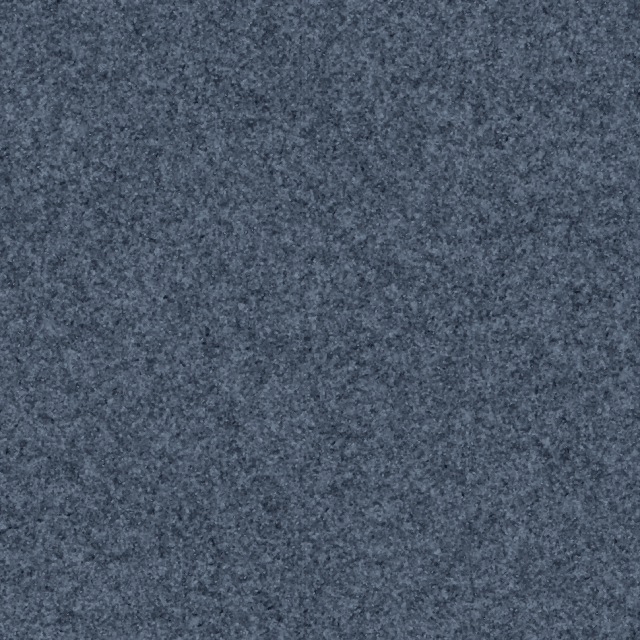
Give the GLSL for this texture, as a WebGL 2 fragment shader.

```glsl
#version 300 es
precision highp float;

#define FINE_CELLS 330.0
#define GRAIN_CELLS 190.0
#define CLUMP_CELLS 80.0
#define FINE_CONTRAST 0.31
#define GRAIN_CONTRAST 0.31
#define CLUMP_CONTRAST 0.17
#define BASE_TONE 0.37
#define SPARK_DENSITY 0.30
#define PIT_DENSITY 0.30
#define CHIP_DENSITY 0.11
#define DARK_SLATE vec3(0.20, 0.24, 0.30)
#define PALE_SLATE vec3(0.44, 0.50, 0.57)

uniform vec2 u_resolution;
out vec4 fragColor;

vec3 hash3(vec2 cell, float seed) {
    vec3 p = fract((cell.xyx + seed * 17.3) * vec3(0.1031, 0.1030, 0.0973));
    p += dot(p, p.yxz + 33.33);
    return fract((p.xxy + p.yzz) * p.zyx);
}

// Cellular grains: each has its own tone in -1..1, blended softly at the borders
float grains(vec2 p, float seed) {
    vec2 cell = floor(p);
    float toneSum = 0.0;
    float weightSum = 0.0;
    for (int y = -1; y <= 1; y++) {
        for (int x = -1; x <= 1; x++) {
            vec2 id = cell + vec2(x, y);
            vec3 h = hash3(id, seed);
            vec2 offset = id + h.xy - p;
            float weight = exp(-7.0 * dot(offset, offset));
            toneSum += weight * (2.0 * h.z - 1.0);
            weightSum += weight;
        }
    }
    return toneSum / weightSum;
}

// Scattered ellipses with random size and tilt; returns soft coverage
float flecks(vec2 p, float seed, float density, vec2 radii, float tilt, float spread) {
    vec2 cell = floor(p);
    float coverage = 0.0;
    for (int y = -1; y <= 1; y++) {
        for (int x = -1; x <= 1; x++) {
            vec2 id = cell + vec2(x, y);
            vec3 place = hash3(id, seed);
            vec3 form = hash3(id, seed + 5.0);
            float angle = tilt + spread * (form.x - 0.5);
            float c = cos(angle);
            float s = sin(angle);
            vec2 d = mat2(c, -s, s, c) * (p - id - place.xy);
            float dist = length(d / (radii * mix(0.65, 1.3, form.y)));
            float mask = 1.0 - smoothstep(0.5, 1.4, dist);
            float strength = step(place.z, density) * mix(0.4, 1.0, form.z);
            coverage = max(coverage, mask * strength);
        }
    }
    return coverage;
}

// Broad uneven shading from layered sines
float mottling(vec2 p) {
    float a = sin(p.x * 9.0 + 2.0 * sin(p.y * 7.0 + 1.0));
    float b = sin(p.y * 17.0 - p.x * 6.0 + 2.0 * sin(p.x * 13.0));
    float c = sin(p.x * 31.0 + p.y * 23.0 + 2.0 * sin(p.y * 29.0));
    return (a + b + c) / 3.0;
}

void main() {
    vec2 uv = gl_FragCoord.xy / min(u_resolution.x, u_resolution.y);
    float shade = mottling(uv);

    // Ragged offset that roughens the outlines of pits and chips
    float clump = grains(uv * CLUMP_CELLS, 3.0);
    float grain = grains(uv * GRAIN_CELLS, 2.0);
    vec2 rough = uv + 0.0012 * vec2(grain, clump);

    // Granular ground
    float tone = BASE_TONE + 0.035 * shade;
    tone += FINE_CONTRAST * grains(uv * FINE_CELLS, 1.0);
    tone += GRAIN_CONTRAST * grain + CLUMP_CONTRAST * clump;

    // Dark crevices, pale chips and bright mineral sparks
    float pits = flecks(rough * 62.0, 11.0, PIT_DENSITY - 0.12 * shade, vec2(0.27, 0.11), 0.9, 2.2);
    float chips = flecks(rough * 28.0, 23.0, CHIP_DENSITY, vec2(0.20, 0.13), 0.5, 3.0);
    float sparks = flecks(uv * 95.0, 37.0, SPARK_DENSITY, vec2(0.22, 0.14), 0.2, 2.6);
    tone -= 0.50 * pits;
    tone = mix(tone, 0.85 + 0.12 * grain, 0.75 * chips);
    tone = mix(tone, 1.25, 0.75 * sparks);

    vec3 color = mix(DARK_SLATE, PALE_SLATE, clamp(tone, -0.5, 1.5));
    fragColor = vec4(color, 1.0);
}
```
